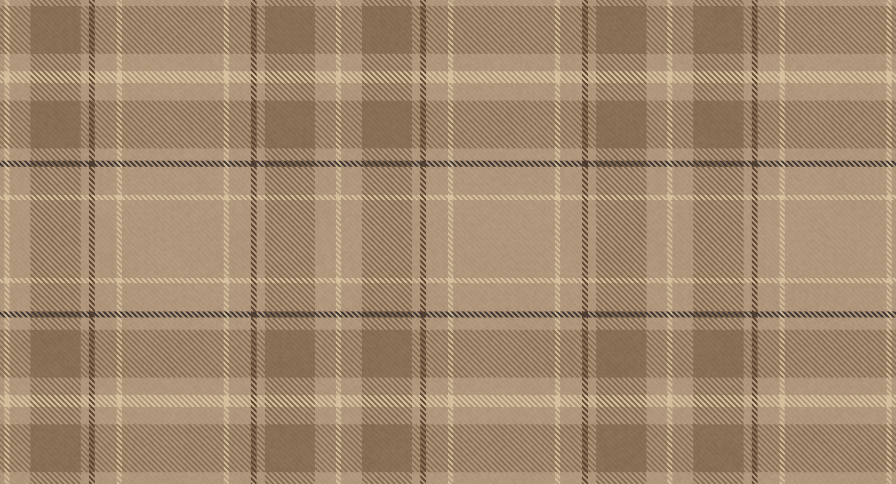
Give the GLSL for this pattern, as a Shadertoy shader.

```glsl
const float CANVAS_HEIGHT = 414.0;
const vec2 SETT = vec2(283.5, 277.0);
const vec2 PIVOT = vec2(289.5, 348.0);
const float TWILL_PITCH = SETT.x / 60.0;

const vec3 SAND = vec3(0.69, 0.59, 0.485);
const vec3 BROWN = vec3(0.535, 0.435, 0.33);
const vec3 CREAM = vec3(0.83, 0.75, 0.61);
const vec3 UMBER = vec3(0.38, 0.28, 0.20);
const vec3 CHARCOAL = vec3(0.24, 0.21, 0.20);

float hash(vec2 p) {
    return fract(sin(dot(p, vec2(127.1, 311.7))) * 43758.5453);
}

float valueNoise(vec2 p) {
    vec2 cell = floor(p);
    vec2 f = fract(p);
    f = f * f * (3.0 - 2.0 * f);
    float low = mix(hash(cell), hash(cell + vec2(1.0, 0.0)), f.x);
    float high = mix(hash(cell + vec2(0.0, 1.0)), hash(cell + 1.0), f.x);
    return mix(low, high, f.y);
}

// Distance to the nearest mirror axis of a repeating sett
float mirrorRepeat(float x, float period) {
    return abs(mod(x + 0.5 * period, period) - 0.5 * period);
}

// Antialiased stripe
float stripe(float d, float center, float halfWidth, float pixel) {
    float edge = abs(d - center) - halfWidth;
    return 1.0 - smoothstep(-0.5 * pixel, 0.5 * pixel, edge);
}

// Vertical threads
vec3 warpColor(float d, float pixel) {
    vec3 color = mix(SAND, BROWN, stripe(d, 41.5, 21.5, pixel));
    color = mix(color, CREAM, stripe(d, 0.0, 2.2, pixel));
    color = mix(color, UMBER, stripe(d, 72.5, 2.5, pixel));
    return mix(color, CREAM, stripe(d, 96.0, 2.2, pixel));
}

// Horizontal threads
vec3 weftColor(float d, float pixel) {
    vec3 color = mix(SAND, BROWN, stripe(d, 40.5, 20.5, pixel));
    color = mix(color, CREAM, stripe(d, 0.0, 5.0, pixel));
    color = mix(color, CHARCOAL, stripe(d, 74.0, 2.6, pixel));
    return mix(color, CREAM, stripe(d, 103.0, 2.2, pixel));
}

// Diagonal over-under mask: 0 shows warp, 1 shows weft
float twill(vec2 p, float pitch, float pixel) {
    float phase = fract((p.x + p.y) / pitch);
    float softness = max(0.08, 0.707 * pixel / pitch);
    return smoothstep(-softness, softness, abs(phase - 0.5) - 0.25);
}

void mainImage(out vec4 fragColor, in vec2 fragCoord) {
    float pixel = CANVAS_HEIGHT / iResolution.y;
    vec2 p = fragCoord * pixel;

    // Interlace both thread sets
    float warpAxis = mirrorRepeat(p.x - PIVOT.x, SETT.x);
    float weftAxis = mirrorRepeat(p.y - PIVOT.y, SETT.y);
    float weave = twill(p, TWILL_PITCH, pixel);
    vec3 color = mix(warpColor(warpAxis, pixel), weftColor(weftAxis, pixel), weave);

    // Thread relief, yarn grain and soft mottling
    color += 0.016 * (weave - 0.5);
    color += 0.03 * (valueNoise(p / 2.0) - 0.5);
    color += 0.012 * (valueNoise(p / 24.0) - 0.5);

    fragColor = vec4(clamp(color, 0.0, 1.0), 1.0);
}
```
